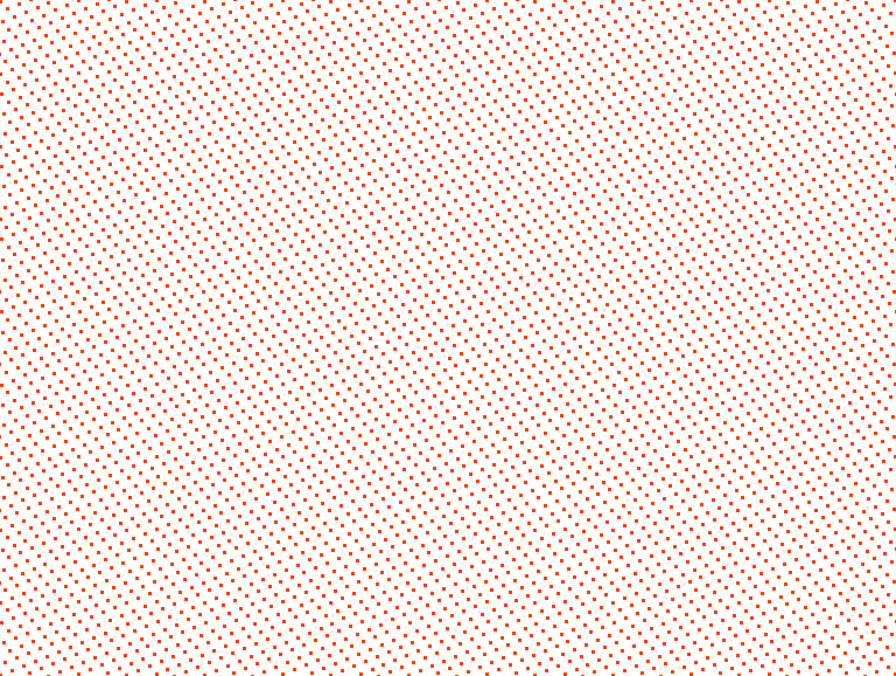
Reproduce this pattern procedurally as a WebGL 2 fragment shader.

```glsl
#version 300 es
precision highp float;
// Small upright orange-red squares on a slanted lattice over white, snapped to a fine grid.

uniform vec2 u_resolution;
out vec4 outColor;

vec2 sinc(vec2 x) {
    x = max(abs(x) * 3.14159265, 1e-4);
    return sin(x) / x;
}

// Windowed sinc with three lobes: crisp edges with a slight overshoot
vec2 lanczos(vec2 x) {
    return sinc(x) * sinc(x / 3.0) * step(abs(x), vec2(3.0));
}

// Filtered square three grid units wide, for a pixel of the given size
float filteredSquare(vec2 offset, vec2 pixel) {
    vec2 width = max(pixel, vec2(1.0));
    vec2 cover = vec2(0.0);
    for (int i = -1; i <= 1; i++) {
        cover += lanczos((offset + float(i)) / width) / width;
    }
    return cover.x * cover.y;
}

void main() {
    // Fine grid of 768 by 578 units, measured from the top left corner
    vec2 grid = vec2(768.0, 578.0);
    vec2 pixel = grid / u_resolution;
    vec2 p = vec2(gl_FragCoord.x, u_resolution.y - gl_FragCoord.y) * pixel;

    // Two lattice steps: one steep, one shallow
    mat2 steps = mat2(5.67, 6.563, 9.973, -4.039);
    vec2 anchor = vec2(392.0, 2.4);
    vec2 cell = round(inverse(steps) * (p - anchor));

    // Sum the nearby squares, each snapped to the fine grid
    float ink = 0.0;
    for (int j = -1; j <= 1; j++) {
        for (int i = -1; i <= 1; i++) {
            vec2 center = anchor + steps * (cell + vec2(i, j));
            ink += filteredSquare(p - floor(center) - 0.5, pixel);
        }
    }

    vec3 color = mix(vec3(1.0), vec3(1.0, 0.25, 0.0), ink);
    outColor = vec4(clamp(color, 0.0, 1.0), 1.0);
}
```
